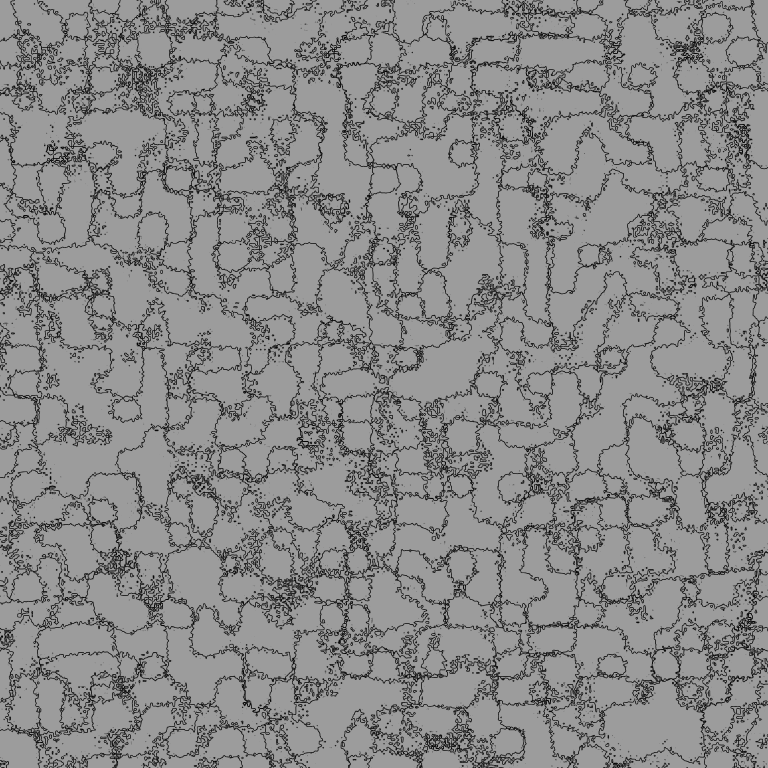
Give the GLSL for this pattern, as a Shadertoy shader.

```glsl
const vec3 GROUND = vec3(0.61);
const vec3 INK = vec3(0.02);
const float COARSE_CELLS = 30.0;  // lattice cells across the canvas
const float FINE_CELLS = 380.0;
const float ROUGHNESS = 0.1;      // how far the fine noise shifts the contours
const float HALF_WIDTH = 0.0005;  // of a line, in canvas units
const int SAMPLES = 2;            // per pixel side

float hash(vec2 cell, uint seed) {
    uvec2 q = uvec2(ivec2(cell) + 4096);
    uint h = q.x * 1597334677u ^ q.y * 3812015801u ^ seed * 668265263u;
    h = (h ^ (h >> 16)) * 2246822519u;
    h = (h ^ (h >> 13)) * 3266489917u;
    h ^= h >> 16;
    return float(h >> 8) / 16777216.0;
}

// Value noise in 0..1, flat around each lattice point
float valueNoise(vec2 p, uint seed) {
    vec2 cell = floor(p);
    vec2 t = fract(p);
    t = t * t * (3.0 - 2.0 * t);
    float low = mix(hash(cell, seed), hash(cell + vec2(1, 0), seed), t.x);
    float high = mix(hash(cell + vec2(0, 1), seed), hash(cell + vec2(1, 1), seed), t.x);
    return mix(low, high, t.y);
}

// Two independent coarse fields roughened by shared grain, zero on the contours
vec2 contourFields(vec2 p, float roughness) {
    vec2 q = p * COARSE_CELLS;
    float grain = valueNoise(p * FINE_CELLS, 3u) - 0.5;
    vec2 coarse = vec2(valueNoise(q, 1u), valueNoise(q, 2u)) - 0.5;
    return coarse + 2.0 * roughness * grain * vec2(1, -1);
}

// Approximate distance to the nearest contour: value over slope
float contourDistance(vec2 p, float roughness) {
    vec2 e = vec2(0.0002, 0.0);
    vec2 f = contourFields(p, roughness);
    vec2 alongX = contourFields(p + e.xy, roughness) - f;
    vec2 alongY = contourFields(p + e.yx, roughness) - f;
    vec2 slope = sqrt(alongX * alongX + alongY * alongY);
    vec2 dist = abs(f) * e.x / max(slope, vec2(1e-6));
    return min(dist.x, dist.y);
}

// Antialiased coverage of a line
float lineCoverage(float dist, float halfWidth, float blur) {
    return clamp((halfWidth - dist) / blur + 0.5, 0.0, 1.0);
}

void mainImage(out vec4 fragColor, in vec2 fragCoord) {
    float pixel = 1.0 / iResolution.y;
    float spacing = pixel / float(SAMPLES);
    vec2 corner = (fragCoord - 0.5) * pixel;

    // Average the ink over a grid inside the pixel
    float ink = 0.0;
    for (int y = 0; y < SAMPLES; y++) {
        for (int x = 0; x < SAMPLES; x++) {
            vec2 p = corner + (vec2(x, y) + 0.5) * spacing;
            ink += lineCoverage(contourDistance(p, ROUGHNESS), HALF_WIDTH, spacing);
        }
    }
    ink /= float(SAMPLES * SAMPLES);
    fragColor = vec4(mix(GROUND, INK, ink), 1.0);
}
```
